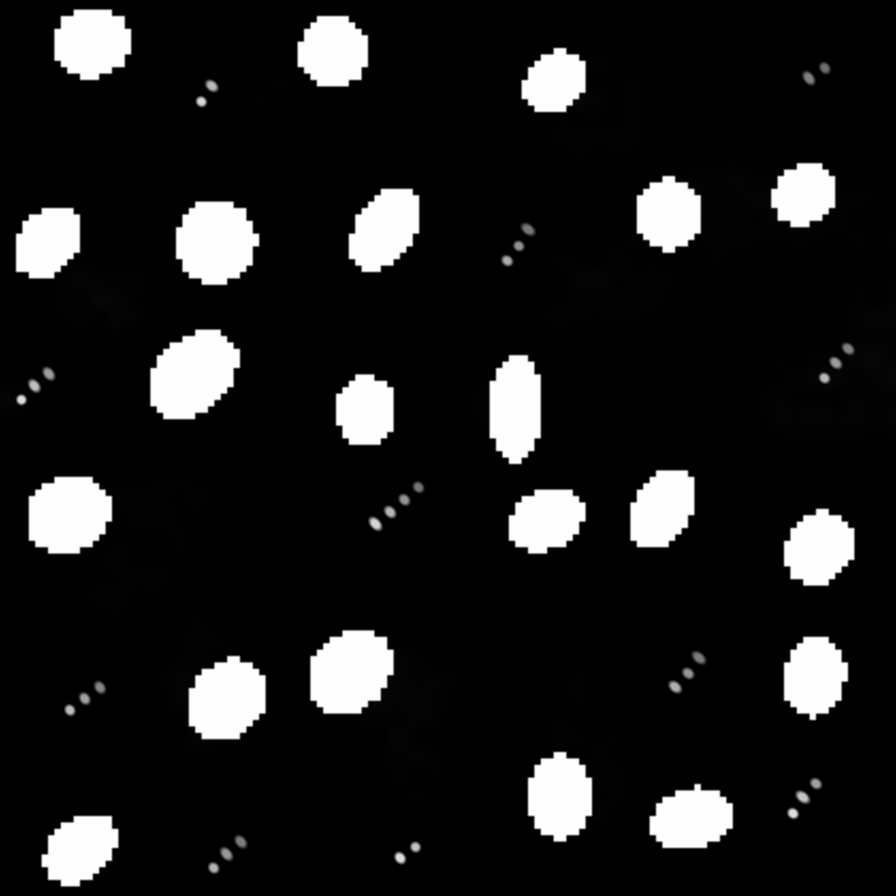
Write a Shadertoy shader that draws this pattern.

```glsl
// Scattered white blobs with stepped edges and small diagonal dotted dashes on black.

const float CELLS = 6.0;   // scatter cells across the canvas
const float STEPS = 140.0; // edge steps across the canvas

float hash(vec2 p) {
    return fract(sin(dot(p, vec2(127.1, 311.7))) * 43758.5453);
}

vec2 hash2(vec2 p) {
    return vec2(hash(p + 3.7), hash(p + 19.3));
}

float valueNoise(vec2 p) {
    vec2 i = floor(p), f = fract(p);
    f = f * f * (3.0 - 2.0 * f);
    return mix(mix(hash(i), hash(i + vec2(1, 0)), f.x),
               mix(hash(i + vec2(0, 1)), hash(i + 1.0), f.x), f.y);
}

// Even but irregular ranking: low ranks hold blobs, higher ranks hold dashes
float cellRank(vec2 cell) {
    return fract(dot(cell, vec2(0.7549, 0.5698)) + 0.3 * hash(cell + 7.1));
}

vec2 cellCentre(vec2 cell) {
    return (cell + 0.5 + 0.54 * (hash2(cell) - 0.5)) / CELLS;
}

// 1 inside any blob, 0 outside
float blobs(vec2 p) {
    vec2 home = floor(p * CELLS);
    for (int y = -1; y <= 1; y++)
    for (int x = -1; x <= 1; x++) {
        vec2 cell = home + vec2(x, y);
        if (cellRank(cell) > 0.6) continue;
        vec2 radius = vec2(0.030, 0.031) + 0.018 * hash2(cell + 41.0);
        // a few blobs are tall and narrow
        if (hash(cell + 5.9) > 0.93) radius = vec2(0.030, 0.060);
        vec2 q = p - cellCentre(cell);
        q.x -= 0.35 * hash(cell + 63.0) * q.y;
        if (length(q / radius) < 1.0) return 1.0;
    }
    return 0.0;
}

// Blobs sampled on a coarse lattice with softened steps
float steppedBlobs(vec2 p) {
    vec2 g = p * STEPS;
    vec2 i = floor(g), f = smoothstep(0.25, 0.75, fract(g));
    float low = mix(blobs(i / STEPS), blobs((i + vec2(1, 0)) / STEPS), f.x);
    float high = mix(blobs((i + vec2(0, 1)) / STEPS), blobs((i + 1.0) / STEPS), f.x);
    return mix(low, high, f.y);
}

// Short rising rows of two to four dots
float dashes(vec2 p) {
    vec2 home = floor(p * CELLS);
    float light = 0.0;
    for (int y = -1; y <= 1; y++)
    for (int x = -1; x <= 1; x++) {
        vec2 cell = home + vec2(x, y);
        float rank = cellRank(cell);
        if (rank < 0.6 || rank > 0.86) continue;
        float angle = mix(0.6, 0.95, hash(cell + 27.0));
        vec2 along = vec2(cos(angle), sin(angle));
        vec2 q = p - cellCentre(cell);
        q = vec2(dot(q, along), dot(q, vec2(-along.y, along.x)));
        float count = 2.0 + floor(2.6 * hash(cell + 33.0));
        float strength = mix(0.3, 1.1, sqrt(hash(cell + 51.0)));
        for (float k = 0.0; k < count; k++) {
            float wobble = hash(cell + k * 1.7);
            vec2 d = q - vec2((k - 0.5 * (count - 1.0)) * 0.021, 0.004 * (wobble - 0.5));
            d.y /= 1.0 + 0.6 * wobble;
            float dot_ = smoothstep(0.0075, 0.0025, length(d));
            light = max(light, dot_ * strength * (1.0 - 0.15 * k));
        }
    }
    return min(light, 1.0);
}

void mainImage(out vec4 fragColor, in vec2 fragCoord) {
    vec2 uv = fragCoord / min(iResolution.x, iResolution.y);

    // near-black ground with barely visible smudges
    float smudge = smoothstep(0.6, 1.0, valueNoise(uv * 9.0)) * valueNoise(uv * 45.0);
    vec3 color = vec3(0.025, 0.028, 0.034) * smudge;

    color = mix(color, vec3(0.87, 0.87, 0.88), dashes(uv));
    color = mix(color, vec3(0.995), steppedBlobs(uv));
    fragColor = vec4(color, 1.0);
}
```
